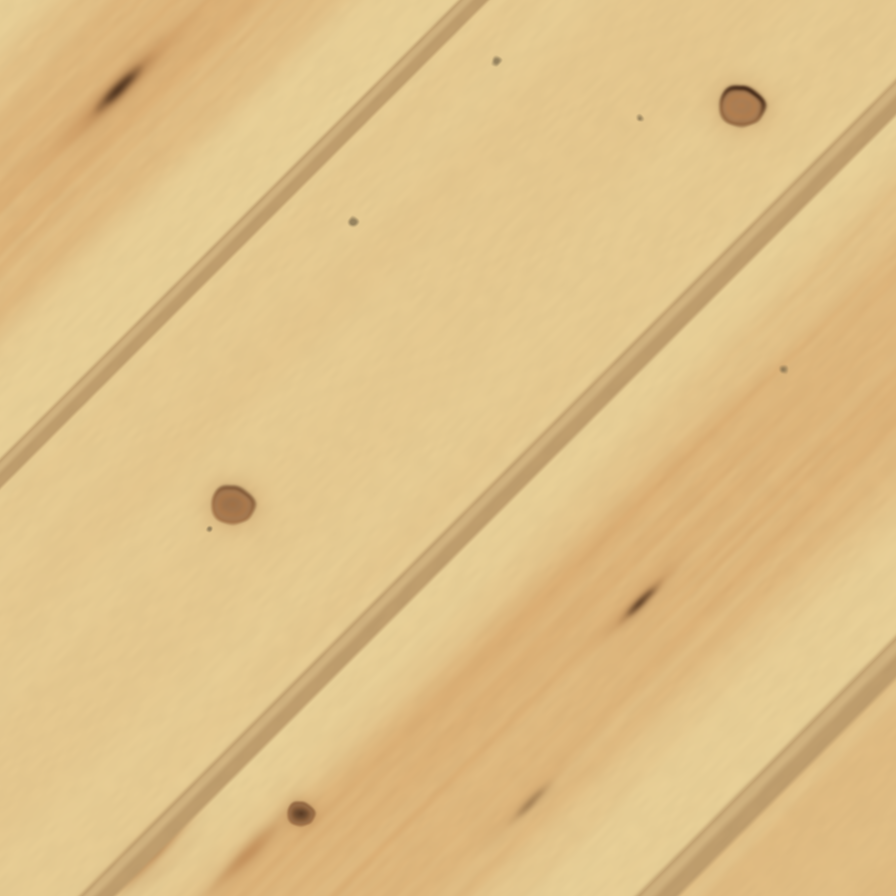
Write a Shadertoy shader that draws this texture.

```glsl
// Diagonal pine boards with shaded grooves, streaky heartwood, knots and specks.

const vec3 PALE = vec3(0.905, 0.812, 0.592);
const vec3 HONEY = vec3(0.862, 0.702, 0.475);
const vec3 GROOVE_LIT = vec3(0.815, 0.695, 0.495);
const vec3 GROOVE_DARK = vec3(0.745, 0.615, 0.425);
const vec3 KNOT = vec3(0.65, 0.47, 0.31);
const vec3 BARK = vec3(0.27, 0.17, 0.10);
const vec3 RESIN = vec3(0.70, 0.47, 0.27);

float hash(vec2 p) {
    return fract(sin(dot(p, vec2(127.1, 311.7))) * 43758.5453);
}

float noise(vec2 p) {
    vec2 i = floor(p), f = fract(p);
    f = f * f * (3.0 - 2.0 * f);
    return mix(mix(hash(i), hash(i + vec2(1, 0)), f.x),
               mix(hash(i + vec2(0, 1)), hash(i + vec2(1, 1)), f.x), f.y);
}

// Board coordinate: whole numbers are grooves, boards widen slowly.
float boardCoord(float across) {
    return (sqrt(0.3108 + 0.09 * (across - 0.53)) - 0.5575) / 0.045;
}

// Plain wood: pale sapwood with a honey heart on every second board.
vec3 wood(float along, float across, float coord) {
    float board = floor(coord), f = fract(coord);
    float odd = mod(board, 2.0);
    float bend = across + 0.02 * noise(vec2(along * 2.5, across * 5.0));
    float wide = noise(vec2(along * 1.2, bend * 14.0));
    float streak = 0.6 * noise(vec2(along * 1.6, bend * 42.0))
                 + 0.4 * noise(vec2(along * 2.5, bend * 105.0));
    float edge = f + 0.1 * (wide - 0.5);
    float heart = smoothstep(0.06, 0.3, edge) * (1.0 - smoothstep(0.55, 0.86, edge));
    float tone = mix(0.12 + 0.23 * board + 0.2 * wide + 0.06 * streak,
                     heart * (0.5 + 0.25 * wide + 0.45 * streak) + 0.12 * streak, odd);
    return mix(PALE, HONEY, tone);
}

// Groove: thin shadow line, lit bevel, dark floor, soft pale lip.
vec3 groove(vec3 col, float d, float w, float aa) {
    float band = smoothstep(-w - aa, -w + aa, d) * (1.0 - smoothstep(0.75 * w, 1.2 * w, d));
    float depth = smoothstep(-0.5 * w, 0.1 * w, d);
    float lip = exp(-pow((abs(d) - 1.7 * w) / (0.6 * w), 2.0));
    float line = exp(-pow((d + w) / (0.15 * w + aa), 2.0));
    col = mix(col, PALE, 0.4 * lip);
    col = mix(col, mix(GROOVE_LIT, GROOVE_DARK, depth), band);
    return mix(col, GROOVE_DARK, 0.7 * line);
}

// Soft smear elongated along the boards; size holds half length and half width.
float smear(vec2 p, vec2 size) {
    vec2 q = vec2(p.x + p.y, p.y - p.x) * 0.7071 / size;
    return exp(-dot(q, q));
}

// Slit knot: dark core inside a long resin tail.
vec3 slitKnot(vec3 col, vec2 p, float len, float strength) {
    p += 0.004 * (noise(p * 90.0 + 7.0) - 0.5);
    col = mix(col, RESIN, 0.55 * strength * smear(p, vec2(2.3, 0.38) * len));
    return mix(col, BARK, 0.85 * strength * smear(p, vec2(0.8, 0.2) * len));
}

// Round knot: halo, ringed disc and a bark crescent on its upper rim.
vec3 roundKnot(vec3 col, vec2 p, float r, float bark, float core, float aa) {
    float d = length(p * vec2(0.94, 1.06)) / r + 0.22 * (noise(p * 1.6 / r + 5.0) - 0.5);
    float soft = 0.1 + aa / r;
    float disc = 1.0 - smoothstep(1.0 - soft, 1.0 + soft, d);
    float rim = exp(-pow((d - 0.93) / 0.15, 2.0));
    float top = smoothstep(-0.5, 1.0, dot(p / r, vec2(0.35, 0.94)));
    float rings = 0.5 + 0.5 * sin(d * 15.0);
    col = mix(col, RESIN, 0.35 * exp(-d * d * 0.6));
    col = mix(col, mix(KNOT, RESIN, 0.5 * rings), 0.9 * disc);
    col = mix(col, BARK, bark * rim * (0.25 + 0.75 * top));
    return mix(col, BARK, core * exp(-d * d * 2.5));
}

void mainImage(out vec4 fragColor, in vec2 fragCoord) {
    vec2 uv = fragCoord / iResolution.xy;
    float aa = 1.0 / iResolution.y;
    float along = uv.x + uv.y, across = uv.x + 1.0 - uv.y;
    float coord = boardCoord(across);
    vec3 col = wood(along, across, coord);

    // Resin stains at the foot of the third board
    float curl = 0.6 + 0.8 * noise(vec2(along * 12.0, across * 70.0));
    col = mix(col, RESIN, 0.6 * curl * smear(uv - vec2(0.165, 0.045), vec2(0.065, 0.02)));
    col = mix(col, RESIN, 0.5 * curl * smear(uv - vec2(0.275, 0.045), vec2(0.06, 0.01)));

    // Grooves between boards
    float id = max(floor(coord + 0.5), 0.0);
    col = groove(col, (coord - id) * 0.6, 0.017 + 0.002 * id, aa);

    // Slit knots
    col = slitKnot(col, uv - vec2(0.133, 0.901), 0.034, 1.0);
    col = slitKnot(col, uv - vec2(0.715, 0.328), 0.024, 0.8);
    col = slitKnot(col, uv - vec2(0.592, 0.104), 0.026, 0.35);

    // Round knots
    col = roundKnot(col, uv - vec2(0.828, 0.882), 0.023, 0.95, 0.0, aa);
    col = roundKnot(col, uv - vec2(0.260, 0.437), 0.022, 0.4, 0.15, aa);
    col = roundKnot(col, uv - vec2(0.336, 0.092), 0.014, 0.2, 0.8, aa);

    // Small grey specks
    for (int i = 0; i < 5; i++) {
        float k = float(i);
        vec2 spot = vec2(0.234 + 0.16 * k, 0.41 + 0.53 * sin(0.7 * k));
        float r = 0.005 + 0.004 * hash(vec2(k, 3.0));
        float d = length(uv - spot) + 0.003 * noise(uv * 150.0);
        col = mix(col, vec3(0.45, 0.39, 0.28), 0.7 * (1.0 - smoothstep(0.4 * r, r + aa, d)));
    }

    // Faint fibre mottling
    col *= 0.99 + 0.02 * noise(vec2(along * 45.0, across * 130.0));
    fragColor = vec4(col, 1.0);
}
```
